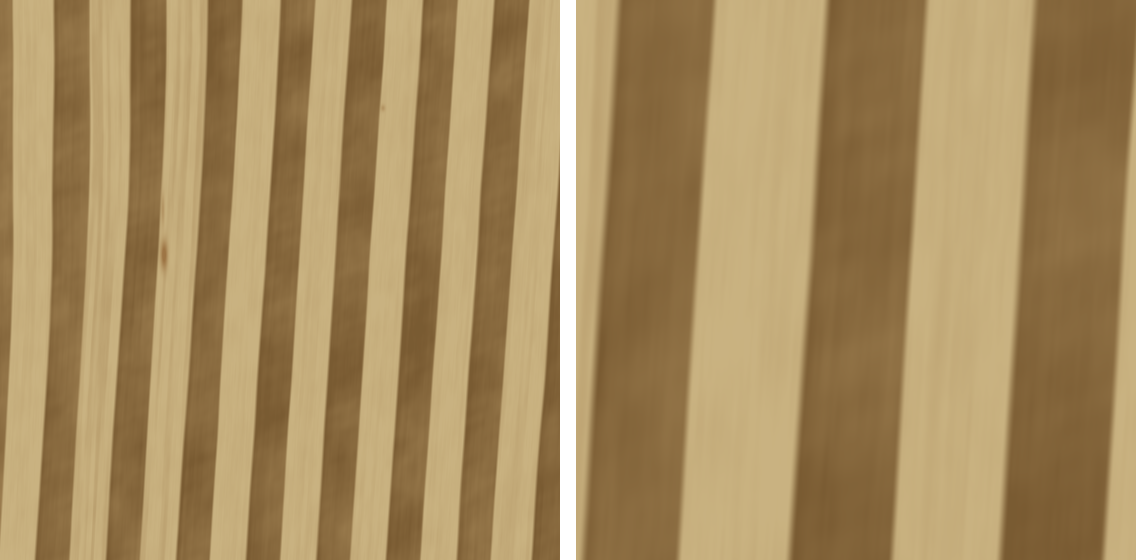
Left, the full canvas; right, a detail of the centre.
Reproduce this texture procedurally as a three.js fragment shader.

```glsl
varying vec2 vUv;

const float PITCH = 0.1253;
const float EDGE_BLUR = 0.0026;

const vec3 SLAT_LIGHT = vec3(0.79, 0.70, 0.505);
const vec3 SLAT_GRAIN = vec3(0.71, 0.60, 0.41);
const vec3 GROOVE_DARK = vec3(0.475, 0.355, 0.195);
const vec3 GROOVE_LIGHT = vec3(0.60, 0.48, 0.30);
const vec3 KNOT = vec3(0.59, 0.42, 0.23);

float hash(vec2 p) {
  return fract(sin(dot(p, vec2(127.1, 311.7))) * 43758.5453);
}

float noise(vec2 p) {
  vec2 cell = floor(p);
  vec2 f = fract(p);
  f = f * f * (3.0 - 2.0 * f);
  float low = mix(hash(cell), hash(cell + vec2(1.0, 0.0)), f.x);
  float high = mix(hash(cell + vec2(0.0, 1.0)), hash(cell + 1.0), f.x);
  return mix(low, high, f.y);
}

float fbm(vec2 p) {
  float sum = 0.0;
  float gain = 0.5;
  for (int octave = 0; octave < 4; octave++) {
    sum += gain * noise(p);
    p = p * 2.03 + 17.3;
    gain *= 0.5;
  }
  return sum;
}

float smoothMin(float a, float b, float k) {
  float h = max(k - abs(a - b), 0.0) / k;
  return min(a, b) - h * h * k * 0.25;
}

// Slats lean to the right; the first few straighten near the top
float slatLeft(float id, float y) {
  float lean = (0.0547 + 0.0022 * id) * y;
  float limit = 0.0247 + 0.0117 * id;
  float wobble = 0.0018 * (noise(vec2(id * 7.3, y * 9.0)) - 0.5);
  return PITCH * id - 0.0013 + smoothMin(lean, limit, 0.008) + wobble;
}

float slatWidth(float id, float y) {
  float flare = 0.0091 * y * (1.0 - smoothstep(2.0, 4.0, id));
  float wideLast = 0.0091 * step(6.5, id);
  float wobble = 0.0024 * (noise(vec2(id * 5.1 + 40.0, y * 6.0)) - 0.5);
  return 0.0636 + flare + wideLast + wobble;
}

float spot(vec2 p, vec2 center, vec2 radius) {
  vec2 d = (p - center) / radius;
  return exp(-dot(d, d));
}

vec3 slatColor(float across, float y, float id) {
  float seed = id * 13.7;
  float bend = 0.004 * noise(vec2(seed, y * 3.0));
  float stripes = noise(vec2((across + bend) * 150.0 + seed, y * 2.5));
  float fibres = noise(vec2(across * 420.0 + seed, y * 24.0));
  float mottle = fbm(vec2(across * 60.0 + seed, y * 22.0));
  float strength = mix(0.18, 0.55, smoothstep(0.35, 0.8, hash(vec2(id, 4.0))));
  float grain = strength * smoothstep(0.35, 0.95, stripes);
  grain += 0.16 * fibres + 0.35 * (mottle - 0.45);
  return mix(SLAT_LIGHT, SLAT_GRAIN, clamp(grain, 0.0, 1.0));
}

vec3 grooveColor(vec2 p, float across, float id) {
  float seed = id * 9.1;
  float slantedY = p.y - 0.35 * across;
  float blotch = fbm(vec2(across * 14.0 + seed, slantedY * 11.0 + seed));
  float ribs = noise(vec2(across * 190.0 + seed, p.y * 2.0));
  float fibres = noise(vec2(across * 380.0, p.y * 30.0 + seed));
  float crease = noise(vec2(across * 22.0 + seed, slantedY * 65.0));
  float tone = 0.26 + 4.2 * across + 1.1 * (blotch - 0.47);
  tone += 0.20 * (ribs - 0.5) + 0.10 * (fibres - 0.5);
  tone += 0.12 * (crease - 0.5);
  tone += 0.32 * (1.0 - smoothstep(0.0, 0.3, p.x));
  tone -= 0.25 * (1.0 - smoothstep(0.0, 0.012, across));
  return mix(GROOVE_DARK, GROOVE_LIGHT, clamp(tone, 0.0, 1.15));
}

void main() {
  float slatMask = 0.0;
  float slatId = -1.0;
  float slatAcross = 0.0;
  float grooveId = -1.0;
  float grooveAcross = 0.0;

  // Find the slat and groove under this point
  for (int i = -1; i < 9; i++) {
    float id = float(i);
    float left = slatLeft(id, vUv.y);
    float right = left + slatWidth(id, vUv.y);
    float rise = smoothstep(-EDGE_BLUR, EDGE_BLUR, vUv.x - left);
    float fall = smoothstep(-EDGE_BLUR, EDGE_BLUR * 1.6, vUv.x - right);
    slatMask = max(slatMask, rise * (1.0 - fall));
    if (vUv.x > left - EDGE_BLUR) {
      slatId = id;
      slatAcross = vUv.x - left;
    }
    if (vUv.x > right - 2.0 * EDGE_BLUR) {
      grooveId = id;
      grooveAcross = max(vUv.x - right, 0.0);
    }
  }

  // Pale wood with a knot and small specks
  vec3 slat = slatColor(slatAcross, vUv.y, slatId);
  float knot = spot(vUv, vec2(0.293, 0.545), vec2(0.006, 0.026));
  knot += 0.4 * spot(vUv, vec2(0.291, 0.625), vec2(0.003, 0.03));
  knot += 0.4 * spot(vUv, vec2(0.684, 0.807), vec2(0.004, 0.006));
  slat = mix(slat, KNOT, clamp(knot, 0.0, 0.85));

  vec3 groove = grooveColor(vUv, grooveAcross, grooveId);
  gl_FragColor = vec4(mix(groove, slat, slatMask), 1.0);
}
```
